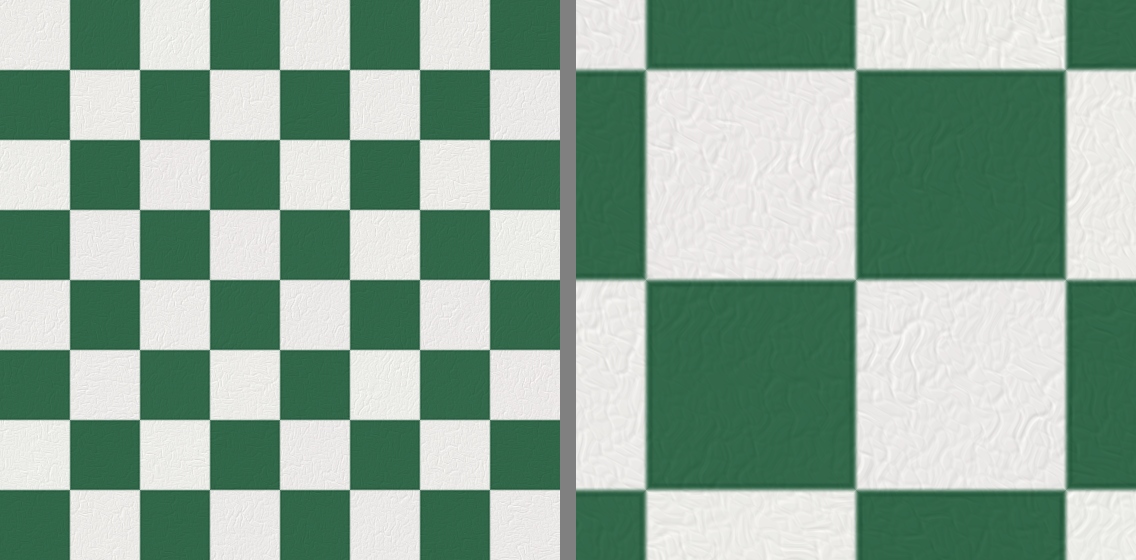
Left: the whole. Right: its middle third, enlarged.
This pattern is drawn by a three.js fragment shader. Its source:

```glsl
varying vec2 vUv;

vec2 hash2(vec2 p) {
  vec2 q = vec2(dot(p, vec2(127.1, 311.7)), dot(p, vec2(269.5, 183.3)));
  return fract(sin(q) * 43758.5453);
}

// Cellular noise: gap between the two nearest points, zero along the creases
float creaseGap(vec2 p) {
  vec2 base = floor(p);
  float nearest = 8.0, second = 8.0;
  for (int y = -1; y <= 1; y++) {
    for (int x = -1; x <= 1; x++) {
      vec2 site = base + vec2(float(x), float(y));
      float d = length(site + hash2(site) - p);
      second = min(second, max(nearest, d));
      nearest = min(nearest, d);
    }
  }
  return second - nearest;
}

// Leather height: long folds with a finer pebble grain
float leatherHeight(vec2 p, float angle, vec2 shift) {
  float c = cos(angle), s = sin(angle);
  vec2 q = mat2(c, s, -s, c) * p;
  q += 0.04 * sin(q.yx * vec2(17.0, 11.0) + shift)
     + 0.015 * sin(q.yx * vec2(41.0, 37.0) + shift.yx);
  float folds = smoothstep(0.0, 0.2, creaseGap(q * vec2(4.0, 8.5) + shift));
  float grain = smoothstep(0.0, 0.35, creaseGap(q * vec2(13.0, 19.0) + shift));
  float patches = 0.5 + 0.5 * sin(q.x * 7.0 + shift.x) * sin(q.y * 6.0 + shift.y);
  return folds * (0.25 + 0.75 * patches) + 0.45 * grain;
}

void main() {
  vec2 grid = vUv * 8.0;
  vec2 tile = floor(grid);
  vec2 local = grid - tile - 0.5;
  vec2 seed = hash2(tile + 3.0);

  // Signed distance to the nearest inner grid line, positive in green
  vec2 toLine = abs(grid - clamp(floor(grid + 0.5), 1.0, 7.0)) / 8.0;
  float side = 1.0 - 2.0 * mod(tile.x + tile.y, 2.0);
  float edge = side * min(toLine.x, toLine.y);
  float blur = max(0.002, fwidth(vUv.x));
  float greenness = smoothstep(-blur, blur, edge);

  // Emboss the leather with light from the upper left
  float angle = 0.5 + 1.1 * seed.x;
  vec2 shift = seed * 40.0;
  float relief = leatherHeight(local, angle, shift)
               - leatherHeight(local + vec2(-0.016, 0.016), angle, shift);

  // Slight warmth and brightness changes between tiles
  vec3 white = mix(vec3(0.925, 0.925, 0.91), vec3(0.92, 0.91, 0.905), seed.y);
  vec3 green = vec3(0.195, 0.405, 0.29) + 0.008 * (seed.x - 0.5);
  white += 0.045 * relief;
  green += 0.016 * relief;

  // Dark rim just inside each green square
  float rim = 1.0 - smoothstep(0.0, 0.0018, abs(edge - 0.003));
  green -= vec3(0.035, 0.04, 0.035) * rim;

  gl_FragColor = vec4(mix(white, green, greenness), 1.0);
}
```
